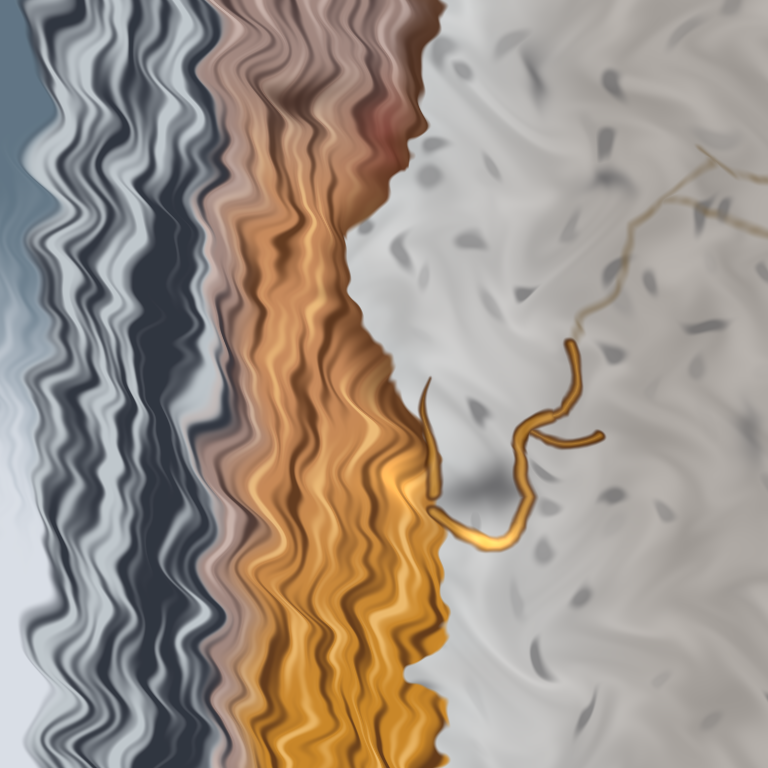
Give the GLSL for this background, as a WebGL 2 fragment shader.

```glsl
#version 300 es
precision highp float;

#define WAVE_SIZE 0.0125
#define WAVE_FREQ 31.0
#define FLECK_CELLS 13.0
#define FLECK_DARKNESS 0.55
#define EDGE_SOFT 0.004
#define VEIN_WIDTH 0.013
#define SLATE vec3(0.19, 0.21, 0.25)
#define SILVER vec3(0.75, 0.78, 0.80)
#define COPPER vec3(0.78, 0.54, 0.36)
#define GOLD vec3(0.79, 0.53, 0.16)
#define UMBER vec3(0.32, 0.18, 0.09)

uniform vec2 u_resolution;
out vec4 fragColor;

vec2 hash2(vec2 p) {
  vec3 h = fract(p.xyx * vec3(0.1031, 0.1030, 0.0973));
  h += dot(h, h.yzx + 33.33);
  return fract((h.xx + h.yz) * h.zy);
}

// Soft elliptical spot
float spot(vec2 p, vec2 center, vec2 radius) {
  vec2 d = (p - center) / radius;
  return exp(-dot(d, d));
}

// Layered sines that make upright strands meander
vec2 meander(vec2 p) {
  float size = WAVE_SIZE, freq = WAVE_FREQ;
  for (int i = 0; i < 4; i++) {
    float k = float(i);
    p.x += size * sin(freq * (p.y + 0.7 * p.x) + 1.9 * k + 2.2 * sin(9.0 * p.y - 8.0 * p.x + k));
    p.y += 0.5 * size * sin(freq * (1.3 * p.x - 0.3 * p.y) + 2.6 * k);
    freq *= 1.6;
    size *= 0.6;
  }
  return p;
}

// Signed strand brightness, fine across and long upward
float strands(vec2 p) {
  float sum = 0.0, freq = 72.0, weight = 0.5;
  for (int i = 0; i < 4; i++) {
    float k = float(i);
    sum += weight * sin(freq * p.x + 2.6 * sin(9.0 * p.y + 12.0 * p.x + 2.1 * k) + 1.3 * k);
    freq *= 1.75;
    weight *= 0.82;
  }
  return sum;
}

// Distance to a quadratic curve
float curve(vec2 p, vec2 a, vec2 b, vec2 c) {
  float dist = 1.0;
  vec2 last = a;
  for (int i = 1; i <= 10; i++) {
    float t = float(i) / 10.0;
    vec2 next = mix(mix(a, b, t), mix(b, c, t), t), d = next - last;
    dist = min(dist, length(p - last - d * clamp(dot(p - last, d) / dot(d, d), 0.0, 1.0)));
    last = next;
  }
  return dist;
}

// Bent dark flecks scattered over jittered cells
float flecks(vec2 p) {
  vec2 g = p * FLECK_CELLS, cell = floor(g);
  float shade = 0.0;
  for (int n = 0; n < 9; n++) {
    vec2 id = cell + vec2(n % 3 - 1, n / 3 - 1), r = hash2(id), s = hash2(id + 57.0);
    vec2 d = g - id - r;
    float a = 0.6 + 2.6 * s.x;
    d = mat2(cos(a), -sin(a), sin(a), cos(a)) * d;
    d.y += (s.y - 0.5) * 2.2 * d.x * d.x;
    float dark = smoothstep(0.3, 1.0, s.y);
    shade = max(shade, dark * smoothstep(0.1, 0.8, spot(d, vec2(0), vec2(0.2 + 0.2 * r.x, 0.09 + 0.1 * r.y))));
  }
  return shade;
}

// Silver, copper and gold strands
vec3 metal(vec2 p, vec2 q, float s, float toEdge) {
  float band = mix(p.x, q.x, 0.7);
  float shadow = smoothstep(0.175, 0.195, band) * (1.0 - smoothstep(0.225, 0.26, band));
  shadow *= 1.0 - smoothstep(0.68, 0.86, p.y);
  vec3 silver = mix(SLATE, SILVER, smoothstep(-1.1, 0.9, s - 1.1 * shadow));
  vec3 calm = mix(vec3(0.85, 0.87, 0.90), vec3(0.38, 0.46, 0.52), smoothstep(0.3, 0.8, p.y + 0.05 * s));
  silver = mix(calm, silver, smoothstep(0.042, 0.062, q.x));

  float rosy = max(smoothstep(0.68, 0.95, p.y), 1.0 - smoothstep(0.29, 0.36, q.x));
  vec3 warm = mix(GOLD, COPPER, smoothstep(0.1, 0.6, p.y + 0.9 * (0.5 - p.x)));
  warm = mix(warm, vec3(0.63, 0.53, 0.50), rosy);
  vec3 copper = mix(warm, mix(UMBER, vec3(0.25, 0.19, 0.19), rosy), 0.85 * smoothstep(0.15, -1.25, s));
  copper = mix(copper, mix(vec3(0.98, 0.81, 0.53), vec3(0.85, 0.77, 0.74), rosy), 0.7 * smoothstep(0.2, 1.3, s));
  copper = mix(copper, vec3(0.45, 0.19, 0.17), 0.75 * spot(q, vec2(0.50, 0.81), vec2(0.03, 0.07)));
  copper = mix(copper, vec3(0.26, 0.17, 0.14), 0.85 * spot(q, vec2(0.40, 0.875), vec2(0.035, 0.024)));
  copper = mix(copper, vec3(0.28, 0.20, 0.20), 0.8 * spot(q, vec2(0.57, 0.94), vec2(0.035, 0.08)));
  copper = mix(copper, UMBER, 0.7 * smoothstep(-0.06, 0.0, toEdge) * smoothstep(0.25, 0.45, p.y));
  copper += vec3(0.34, 0.27, 0.12) * spot(q, vec2(0.535, 0.37), vec2(0.04, 0.028));
  return mix(silver, copper, smoothstep(0.262, 0.29, q.x + 0.012 * s));
}

// Pale curling field with cool light beside the metal
vec3 stone(vec2 p, vec2 q, float toEdge) {
  vec2 w = p;
  for (float f = 17.0; f < 120.0; f *= 1.6) w += 0.65 * sin(w.yx * f + vec2(f, 2.0)) / f;
  float cloud = sin(33.0 * w.x) * sin(27.0 * w.y) + 0.5 * sin(64.0 * (w.x + 0.6 * w.y));
  vec3 color = mix(vec3(0.755, 0.75, 0.745), vec3(0.665, 0.645, 0.625), smoothstep(0.66, 0.92, p.x + 0.1 * p.y));
  color = mix(color, vec3(0.81, 0.83, 0.84), 0.6 * exp(-max(toEdge, 0.0) * 14.0)) + 0.036 * cloud;
  float shade = FLECK_DARKNESS * flecks(mix(p, w, 0.35));
  shade = max(shade, 0.75 * spot(q, vec2(0.63, 0.365), vec2(0.045, 0.03)));
  shade = max(shade, 0.65 * spot(q, vec2(0.705, 0.905), vec2(0.02, 0.035)));
  shade = max(shade, 0.65 * spot(q, vec2(0.78, 0.76), vec2(0.032, 0.013)));
  shade = max(shade, 0.45 * spot(q, vec2(0.965, 0.435), vec2(0.02, 0.04)));
  return mix(color, vec3(0.33, 0.33, 0.34), shade);
}

void main() {
  vec2 p = gl_FragCoord.xy / u_resolution, q = meander(p), v = mix(p, q, 0.6);
  float s = strands(q);

  // Ragged border between metal and stone
  float border = 0.574 - 0.122 * exp(-pow((v.y - 0.635) / 0.16, 2.0));
  border -= 0.05 * exp(-pow((v.y - 0.125) / 0.024, 2.0));
  border += 0.007 * sin(67.0 * v.y + 3.0 * sin(31.0 * p.y)) + 0.004 * s;
  float toEdge = v.x - border;
  vec3 color = mix(metal(p, q, s, toEdge), stone(p, q, toEdge), smoothstep(-EDGE_SOFT, EDGE_SOFT, toEdge));

  // Faint tan veins climbing to the right
  float faint = curve(v, vec2(0.742, 0.55), vec2(0.80, 0.62), vec2(0.83, 0.71));
  faint = min(faint, curve(v, vec2(0.83, 0.71), vec2(0.88, 0.76), vec2(0.93, 0.79)));
  faint = min(faint, curve(v, vec2(0.92, 0.80), vec2(0.95, 0.76), vec2(1.02, 0.77)));
  faint = min(faint, curve(v, vec2(0.87, 0.74), vec2(0.95, 0.72), vec2(1.02, 0.69)));
  color = mix(color, vec3(0.47, 0.39, 0.27), (0.4 + 0.15 * s) * smoothstep(0.010, 0.0, faint));

  // Golden tendril, its branch and a spike
  vec2 t = mix(p, q, 0.35);
  float vein = curve(t, vec2(0.57, 0.335), vec2(0.665, 0.24), vec2(0.685, 0.35));
  vein = min(vein, curve(t, vec2(0.685, 0.35), vec2(0.655, 0.43), vec2(0.715, 0.455)));
  vein = min(vein, curve(t, vec2(0.715, 0.455), vec2(0.765, 0.475), vec2(0.742, 0.55)) + 0.003);
  vein = min(vein, curve(t, vec2(0.70, 0.435), vec2(0.74, 0.415), vec2(0.775, 0.435)) + 0.004);
  vein = min(vein, curve(t, vec2(0.56, 0.505), vec2(0.545, 0.44), vec2(0.57, 0.36)) + max(0.0, 0.08 * (p.y - 0.4)));
  vein += 0.0015 * s;
  vec3 gilt = mix(vec3(0.74, 0.53, 0.23), UMBER, smoothstep(0.1, 0.8, vein / VEIN_WIDTH)) + 0.06 * s;
  gilt += vec3(0.5, 0.43, 0.27) * spot(p, vec2(0.635, 0.30), vec2(0.04, 0.025));
  color = mix(color, gilt, smoothstep(VEIN_WIDTH, VEIN_WIDTH * 0.5, vein));

  fragColor = vec4(clamp(color, 0.0, 1.0), 1.0);
}
```
